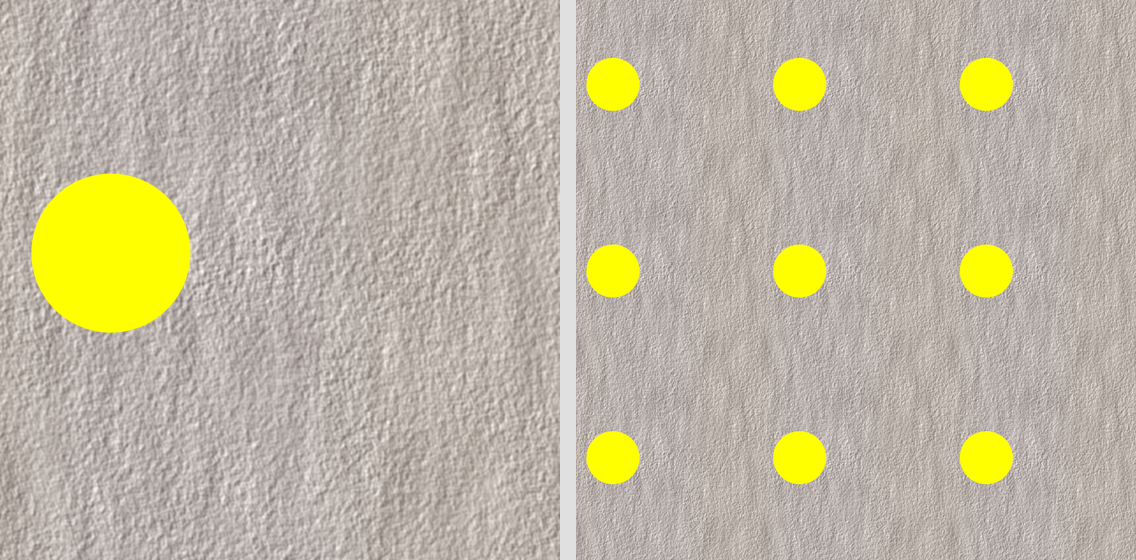
Left, the tile; right, the same tile 3 across and 3 down.
This texture is drawn by a WebGL 2 fragment shader. Its source:

```glsl
#version 300 es
precision highp float;

uniform vec2 u_resolution;
out vec4 fragColor;

#define SHADE vec3(0.59, 0.55, 0.53)
#define PALE vec3(0.85, 0.82, 0.80)
#define DISC_COLOR vec3(1.0, 1.0, 0.0)
#define DISC_CENTER vec2(0.198, 0.548)
#define DISC_RADIUS 0.142
#define LIGHT_DIR vec2(-0.86, 0.51)
#define LIGHT_REACH 0.0023
#define GRAIN_CONTRAST 0.90
#define BAND_CONTRAST 0.38
#define WARMTH 0.010

// Integer hash giving a gradient vector in [-1, 1]
vec2 hashGradient(vec2 cell, uint seed) {
    uvec2 v = uvec2(cell) * 1664525u + uvec2(seed * 747u + 101u, seed * 331u + 977u);
    v.x += v.y * 1664525u;
    v.y += v.x * 1664525u;
    v ^= v >> 16u;
    v.x += v.y * 1664525u;
    v.y += v.x * 1664525u;
    v ^= v >> 16u;
    return vec2(v & 65535u) / 32767.5 - 1.0;
}

float corner(vec2 cell, vec2 f, vec2 offset, vec2 period, uint seed) {
    return dot(hashGradient(mod(cell + offset, period), seed), f - offset);
}

// Gradient noise that wraps after a whole number of cells
float tileNoise(vec2 uv, vec2 period, uint seed) {
    vec2 p = uv * period;
    vec2 cell = floor(p);
    vec2 f = p - cell;
    vec2 w = f * f * f * (f * (f * 6.0 - 15.0) + 10.0);
    float low = mix(corner(cell, f, vec2(0, 0), period, seed),
                    corner(cell, f, vec2(1, 0), period, seed), w.x);
    float high = mix(corner(cell, f, vec2(0, 1), period, seed),
                     corner(cell, f, vec2(1, 1), period, seed), w.x);
    return mix(low, high, w.y);
}

// Height of the rough surface: lumps, grains and fine grit
float surfaceHeight(vec2 uv) {
    return tileNoise(uv, vec2(58, 46), 1u)
         + 0.9 * tileNoise(uv, vec2(106, 88), 2u)
         + 0.5 * tileNoise(uv, vec2(176, 156), 3u);
}

// Soft, wavering vertical bands
float verticalBands(vec2 uv) {
    uv.x += 0.02 * tileNoise(uv, vec2(5, 7), 4u);
    return tileNoise(uv, vec2(24, 4), 5u) + 0.5 * tileNoise(uv, vec2(44, 9), 6u);
}

void main() {
    vec2 uv = gl_FragCoord.xy / u_resolution;

    // Side-lit relief, rougher in some patches than in others
    vec2 reach = LIGHT_DIR * LIGHT_REACH;
    float relief = surfaceHeight(uv - reach) - surfaceHeight(uv + reach);
    relief *= 1.0 + 0.6 * tileNoise(uv, vec2(7, 5), 7u);

    float tone = 0.52 + GRAIN_CONTRAST * relief + BAND_CONTRAST * verticalBands(uv);
    vec3 color = mix(SHADE, PALE, clamp(tone, -0.7, 1.6));

    // Slow drift from cool to warm across the width
    float drift = cos(6.28319 * (uv.x - 0.85));
    color += WARMTH * drift * vec3(0.2, 0.0, -1.0);

    // Flat disc with a smoothed rim
    float rim = 0.75 / min(u_resolution.x, u_resolution.y);
    float discDistance = length(uv - DISC_CENTER) - DISC_RADIUS;
    color = mix(DISC_COLOR, color, smoothstep(-rim, rim, discDistance));

    fragColor = vec4(clamp(color, 0.0, 1.0), 1.0);
}
```
